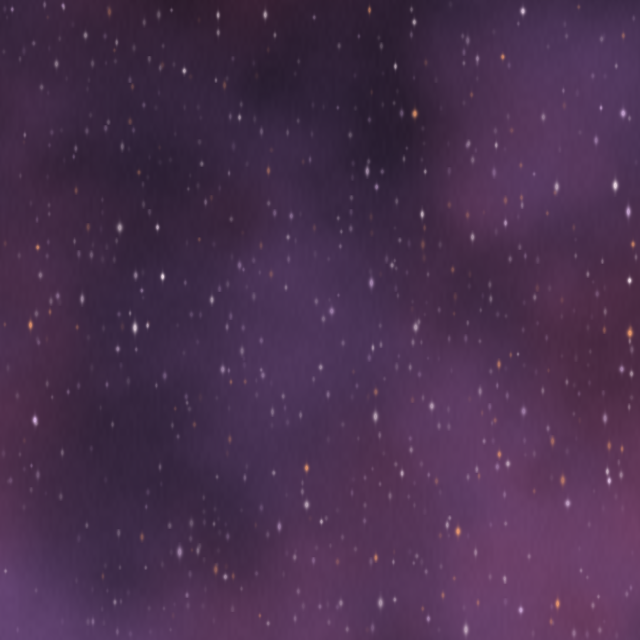
This texture is drawn by a WebGL 1 fragment shader. Its source:

```glsl
precision highp float;
// Dusky plum and violet nebula sprinkled with small soft stars.
// Layered value noise shapes the clouds; jittered grids of three sizes
// hold slightly tall Gaussian stars, from few and bright to many and faint.

uniform vec2 u_resolution;

const vec3 PLUM_DARK = vec3(0.170, 0.105, 0.165);
const vec3 PLUM_LIGHT = vec3(0.425, 0.235, 0.375);
const vec3 VIOLET_DARK = vec3(0.165, 0.120, 0.200);
const vec3 VIOLET_LIGHT = vec3(0.370, 0.250, 0.425);
const vec3 STAR_PALE = vec3(1.0, 0.93, 0.96);
const vec3 STAR_LILAC = vec3(0.82, 0.68, 0.86);
const vec3 STAR_AMBER = vec3(1.0, 0.66, 0.45);

float hash(vec2 p) {
  vec3 q = fract(vec3(p.xyx) * 0.1031);
  q += dot(q, q.yzx + 33.33);
  return fract((q.x + q.y) * q.z);
}

vec2 hash2(vec2 p) {
  return vec2(hash(p + 17.3), hash(p + 71.9));
}

float valueNoise(vec2 p) {
  vec2 cell = floor(p);
  vec2 f = fract(p);
  f = f * f * f * (f * (f * 6.0 - 15.0) + 10.0);
  float low = mix(hash(cell), hash(cell + vec2(1.0, 0.0)), f.x);
  float high = mix(hash(cell + vec2(0.0, 1.0)), hash(cell + vec2(1.0, 1.0)), f.x);
  return mix(low, high, f.y);
}

float cloudNoise(vec2 p) {
  float total = 0.0;
  float weight = 0.56;
  for (int i = 0; i < 4; i++) {
    total += weight * valueNoise(p);
    p = mat2(0.8, 0.6, -0.6, 0.8) * p * 1.9 + 11.7;
    weight *= 0.46;
  }
  return total;
}

// Cloud colour: brightness falls towards the top, hue drifts on its own.
vec3 nebula(vec2 uv) {
  float light = 0.53 + 1.45 * (cloudNoise(uv * 3.2 + 5.3) - 0.5);
  light += 0.55 * (0.5 - uv.y);
  light = clamp(light, 0.0, 1.08);
  float hue = smoothstep(0.28, 0.72, cloudNoise(uv * 2.6 + 42.0));
  vec3 dark = mix(PLUM_DARK, VIOLET_DARK, hue);
  vec3 bright = mix(PLUM_LIGHT, VIOLET_LIGHT, hue);
  return mix(dark, bright, light);
}

// Faint grain, stretched vertically.
float grain(vec2 uv) {
  return valueNoise(uv * vec2(190.0, 80.0)) - 0.5;
}

vec3 starTint(float pick) {
  vec3 tint = mix(STAR_PALE, STAR_LILAC, smoothstep(0.3, 0.75, pick));
  return mix(tint, STAR_AMBER, step(0.84, pick));
}

// One grid of stars: colour in rgb, coverage in a.
vec4 starLayer(vec2 uv, float cells, float share, float radius, vec2 glow, float seed) {
  vec2 cell = floor(uv * cells);
  vec2 key = cell + seed;
  vec2 center = (cell + 0.2 + 0.6 * hash2(key)) / cells;
  float cluster = 0.4 + 1.2 * valueNoise(center * 6.0 + seed);
  float present = step(hash(key + 3.1), share * cluster);
  float size = radius * mix(0.75, 1.15, hash(key + 29.0));
  float stretch = mix(1.1, 1.8, hash(key + 53.0));
  vec2 d = (uv - center) / (size * vec2(1.0, stretch));
  float core = exp(-0.5 * dot(d, d));
  float spike = 0.22 * exp(-1.5 * d.x * d.x - 0.12 * d.y * d.y);
  float strength = hash(key + 97.0);
  float cover = min(core + spike, 1.0) * mix(glow.x, glow.y, strength * strength);
  return vec4(starTint(hash(key + 131.0)), present * cover);
}

vec3 addStars(vec3 base, vec4 stars) {
  return mix(base, stars.rgb, stars.a);
}

void main() {
  vec2 uv = gl_FragCoord.xy / min(u_resolution.x, u_resolution.y);
  vec3 color = nebula(uv) + 0.014 * grain(uv);
  color = addStars(color, starLayer(uv, 46.0, 0.27, 0.0020, vec2(0.06, 0.32), 210.0));
  color = addStars(color, starLayer(uv, 25.0, 0.24, 0.0022, vec2(0.22, 0.65), 340.0));
  color = addStars(color, starLayer(uv, 13.0, 0.22, 0.0027, vec2(0.50, 1.00), 470.0));
  gl_FragColor = vec4(color, 1.0);
}
```
